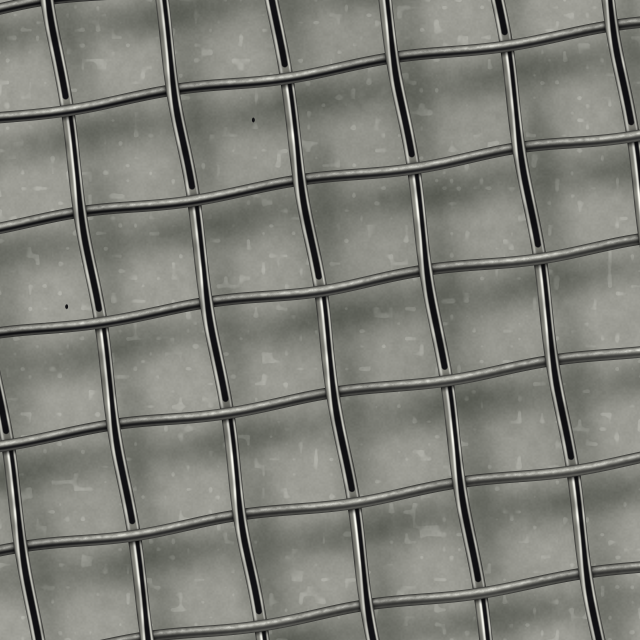
A WebGL 1 fragment shader for this texture:

```glsl
precision highp float;
// Woven steel wire mesh, tilted, over softly shadowed grey paper.
uniform vec2 u_resolution;

const float PI = 3.14159265;
const vec2 ORIGIN = vec2(0.4974, 0.5490);     // a crossing with the weft on top
const vec2 STEP_RIGHT = vec2(0.1714, 0.0251); // lattice step along the weft
const vec2 STEP_DOWN = vec2(0.0261, -0.1659); // lattice step along the warp
const float WARP_RADIUS = 0.0106;
const float WEFT_RADIUS = 0.0090;
const float WARP_SWAY = 0.0028;               // sideways bend of the weave
const float WEFT_SWAY = 0.0040;
const vec2 SHADOW_SHIFT = vec2(0.030, -0.042);
const float SHADOW_BLUR = 0.034;
const vec3 PAPER_LIGHT = vec3(0.61, 0.61, 0.58);
const vec3 PAPER_DARK = vec3(0.33, 0.34, 0.31);
const vec3 STEEL_BLACK = vec3(0.06, 0.06, 0.07);
const vec3 STEEL_DARK = vec3(0.24, 0.24, 0.23);
const vec3 STEEL_MID = vec3(0.47, 0.47, 0.44);
const vec3 STEEL_SHINE = vec3(0.90, 0.90, 0.87);

float hash(vec2 p) {
  vec3 q = fract(vec3(p.xyx) * 0.1031);
  q += dot(q, q.yzx + 33.33);
  return fract((q.x + q.y) * q.z);
}

float noise(vec2 p) {
  vec2 i = floor(p), f = fract(p);
  f = f * f * (3.0 - 2.0 * f);
  return mix(mix(hash(i), hash(i + vec2(1.0, 0.0)), f.x),
             mix(hash(i + vec2(0.0, 1.0)), hash(i + vec2(1.0, 1.0)), f.x), f.y);
}

float fbm(vec2 p) {
  float sum = 0.0, amp = 0.5;
  for (int k = 0; k < 4; k++) {
    sum += amp * noise(p);
    p = p * 2.03 + 17.1;
    amp *= 0.5;
  }
  return sum;
}

float cross2(vec2 a, vec2 b) { return a.x * b.y - a.y * b.x; }

// Lattice coordinates: x counts warp wires rightward, y counts weft wires downward.
vec2 toLattice(vec2 p) {
  return vec2(cross2(p, STEP_DOWN), cross2(STEP_RIGHT, p)) / cross2(STEP_RIGHT, STEP_DOWN);
}

// Perpendicular distances between neighbouring wires.
vec2 spacing() {
  return abs(cross2(STEP_RIGHT, STEP_DOWN)) / vec2(length(STEP_DOWN), length(STEP_RIGHT));
}

float band(float x, float center, float width) {
  float d = (x - center) / width;
  return exp(-d * d);
}

vec3 paper(vec2 uv) {
  vec2 wobble = 0.022 * (vec2(fbm(uv * 7.0), fbm(uv * 7.0 + 40.0)) - 0.5);
  vec2 q = toLattice(uv - ORIGIN - SHADOW_SHIFT + wobble);
  vec2 d = (fract(q + 0.5) - 0.5) * spacing();
  vec2 weave = 0.75 + 0.25 * cos(PI * (q.x + q.y)) * vec2(-1.0, 1.0);
  vec2 blur = weave * exp(-d * d / (SHADOW_BLUR * SHADOW_BLUR));
  float shade = 1.0 - (1.0 - 0.55 * blur.x) * (1.0 - 0.75 * blur.y);
  shade += 0.45 * (fbm(uv * 4.0 + 9.0) - 0.47);
  vec3 col = mix(PAPER_LIGHT, PAPER_DARK, clamp(shade, 0.0, 1.0));
  col += 0.06 * (fbm(uv * 55.0) - 0.47) + 0.025 * (noise(uv * 330.0) - 0.5);
  col += 0.07 * smoothstep(0.80, 0.95, noise(uv * 85.0 + 5.0));
  // Sparse dark specks.
  vec2 cell = floor(uv * 24.0);
  float speck = length((fract(uv * 24.0) - 0.5) * vec2(1.6, 1.0));
  return mix(col, STEEL_BLACK, step(0.992, hash(cell + 3.0)) * (1.0 - smoothstep(0.05, 0.12, speck)));
}

// x runs across the wire from -1 to 1; phase is 0 where it dips and 0.5 on top.
vec3 warpSteel(float x, float phase, float grain) {
  float falling = smoothstep(0.30, 0.65, phase);
  float center = mix(0.30, 0.04, falling), width = mix(0.26, 0.43, falling);
  float tip = max(phase - 0.945, 0.0) * 2.0 * spacing().y / WARP_RADIUS;
  float r = length(vec2(x - center, tip));
  vec3 col = mix(STEEL_MID, STEEL_DARK, smoothstep(0.70, 1.0, abs(x)));
  col = mix(col, STEEL_SHINE, mix(0.95, 0.6, falling) * band(x, center - width - 0.22, 0.20));
  col = mix(col, STEEL_SHINE, 0.55 * band(x, center + width + 0.20, 0.13));
  col = mix(col, STEEL_BLACK, 1.0 - smoothstep(width - 0.13, width + 0.13, r));
  return col * (0.85 + 0.3 * grain) * mix(0.35, 1.0, smoothstep(0.03, 0.065, phase));
}

// y runs across the wire from -1 (upper side) to 1; matte lifts the dark underside.
vec3 weftSteel(float y, float height, float grain, float matte) {
  vec3 col = mix(STEEL_MID, STEEL_DARK, smoothstep(0.65, 1.0, abs(y)));
  col = mix(col, STEEL_SHINE, (0.35 + 0.6 * grain) * band(y, -0.35, 0.30));
  col = mix(col, STEEL_BLACK, mix(0.98, 0.55, matte) * band(y, 0.42, 0.36));
  return col * (0.86 + 0.10 * height + 0.14 * grain);
}

void main() {
  float size = min(u_resolution.x, u_resolution.y);
  vec2 uv = gl_FragCoord.xy / size;
  vec2 q = toLattice(uv - ORIGIN);
  vec2 wire = floor(q + 0.5);
  float warpHeight = -cos(PI * (wire.x + q.y)), weftHeight = cos(PI * (wire.y + q.x));
  vec2 d = (q - wire) * spacing() + vec2(WARP_SWAY * warpHeight, -WEFT_SWAY * weftHeight);
  d += 0.0012 * (vec2(noise(vec2(q.y * 1.5, wire.x * 7.0)), noise(vec2(q.x * 1.5, wire.y * 7.0))) - 0.5);
  vec2 radius = vec2(WARP_RADIUS, WEFT_RADIUS);
  vec2 cover = clamp((radius - abs(d)) * size + 0.5, 0.0, 1.0);
  vec2 across = clamp(d / radius, -1.0, 1.0);

  float warpGrain = noise(vec2(q.y * 9.0, wire.x * 5.0 + across.x));
  float weftGrain = fbm(vec2(q.x * 26.0, wire.y * 11.0 + across.y * 2.0));
  float matte = smoothstep(-0.5, 0.6, uv.x - uv.y);
  vec3 warp = warpSteel(across.x, fract((q.y + wire.x) * 0.5), warpGrain);
  vec3 weft = weftSteel(across.y, weftHeight, weftGrain, matte);

  // Stack the two wires by the parity of the crossing, darkening the lower at contact.
  float weftOnTop = step(0.5, 1.0 - mod(wire.x + wire.y, 2.0));
  vec2 contact = 1.0 - 0.5 * exp(-max(abs(d) - radius, 0.0) / 0.0025);
  vec3 col = paper(uv);
  if (weftOnTop > 0.5) {
    col = mix(mix(col, warp * mix(1.0, contact.y, 0.6), cover.x), weft, cover.y);
  } else {
    col = mix(mix(col, weft * contact.x, cover.y), warp, cover.x);
  }
  gl_FragColor = vec4(clamp(col, 0.0, 1.0), 1.0);
}
```
